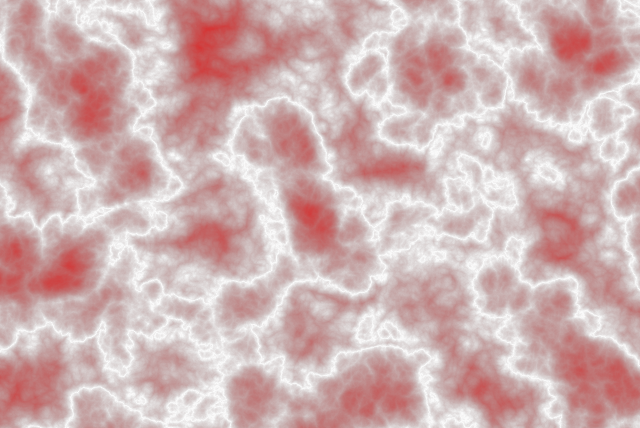
Reproduce this texture procedurally as a WebGL 1 fragment shader.

```glsl
precision highp float;

uniform vec2 u_resolution;

const int DETAIL_OCTAVES = 6;
const float CELLS_PER_HEIGHT = 3.7;
const float FIELD_SPREAD = 0.23;
const float VEIN_SOFTNESS = 0.004;

// Random unit vector for a lattice corner
vec2 cornerGradient(vec2 cell) {
  vec2 q = fract(cell * vec2(0.1031, 0.1130));
  q += dot(q, q.yx + 33.33);
  float angle = 6.28318 * fract((q.x + q.y) * q.x * 7.13);
  return vec2(cos(angle), sin(angle));
}

float cornerSlope(vec2 cell, vec2 offset, vec2 corner) {
  return dot(cornerGradient(cell + corner), offset - corner);
}

// Signed gradient noise with a smooth quintic blend
float gradientNoise(vec2 p) {
  vec2 cell = floor(p);
  vec2 f = p - cell;
  vec2 blend = f * f * f * (f * (f * 6.0 - 15.0) + 10.0);
  float low = mix(cornerSlope(cell, f, vec2(0.0, 0.0)),
                  cornerSlope(cell, f, vec2(1.0, 0.0)), blend.x);
  float high = mix(cornerSlope(cell, f, vec2(0.0, 1.0)),
                   cornerSlope(cell, f, vec2(1.0, 1.0)), blend.x);
  return mix(low, high, blend.y);
}

// Folded noise, centred on zero, creased along its minima
float billow(vec2 p) {
  return 1.3 * abs(gradientNoise(p)) - 0.22;
}

// Broad signed swells roughened by creased octaves
float cloudField(vec2 p) {
  mat2 turnAndDouble = 2.0 * mat2(0.8, 0.6, -0.6, 0.8);
  float field = gradientNoise(p);
  float weight = 0.5;
  for (int i = 0; i < DETAIL_OCTAVES; i++) {
    p = turnAndDouble * p + vec2(17.3, 9.1);
    field += weight * billow(p);
    weight *= 0.5;
  }
  return field;
}

// Folding the field turns its zero contours into sharp veins
float veinDepth(float field, float spread, float softness) {
  float distanceToVein = sqrt(field * field + softness * softness);
  return min(0.36 * pow(distanceToVein / spread, 0.7), 0.82);
}

// White through dusty rose to red
vec3 roseRamp(float depth) {
  float pale = 1.0 - depth;
  return vec3(1.0 - pale * depth, pale, pale);
}

void main() {
  vec2 p = gl_FragCoord.xy / u_resolution.y;
  float field = cloudField(p * CELLS_PER_HEIGHT + vec2(41.7, 23.2));
  float depth = veinDepth(field, FIELD_SPREAD, VEIN_SOFTNESS);
  gl_FragColor = vec4(roseRamp(depth), 1.0);
}
```
